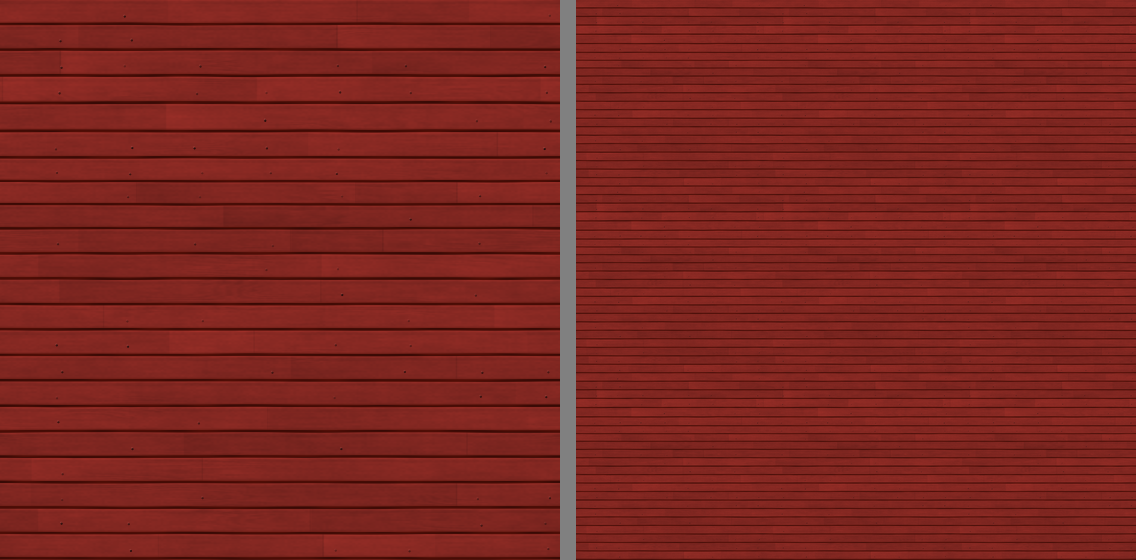
Left: one tile. Right: repeated 3 by 3.
A Shadertoy shader for this texture:

```glsl
// Red painted wooden siding: 22 horizontal boards with dark grooves, faint joints, grain and nails.

float hash(vec2 p) {
    return fract(sin(dot(p, vec2(127.1, 311.7))) * 43758.5453);
}

// Value noise over the unit square; whole-number cell counts make it wrap.
float noise(vec2 uv, vec2 cells) {
    vec2 p = uv * cells;
    vec2 i = floor(p), f = fract(p);
    f = f * f * (3.0 - 2.0 * f);
    vec2 a = mod(i, cells), b = mod(i + 1.0, cells);
    return mix(mix(hash(a), hash(vec2(b.x, a.y)), f.x),
               mix(hash(vec2(a.x, b.y)), hash(b), f.x), f.y);
}

// Tone steps at scattered butt joints, fading away to the right of each joint.
float jointTone(float x, float row, float pixel) {
    float tone = 0.0;
    for (float k = 0.0; k < 3.0; k++) {
        vec2 id = vec2(k + 3.0, row + 17.0);
        float start = (k + hash(id)) / 3.0;
        float along = fract(x - start);
        float strength = hash(id + 41.3) - 0.5;
        float edge = smoothstep(0.0, 2.0 * pixel, along);
        tone += strength * edge * exp(-along * 6.0) * (1.0 - smoothstep(0.7, 1.0, along));
        float gap = min(along, 1.0 - along);
        tone -= 0.35 * step(0.6, hash(id + 7.7)) * (1.0 - smoothstep(0.0005, 0.0005 + pixel, gap));
    }
    return tone;
}

void mainImage(out vec4 fragColor, in vec2 fragCoord) {
    vec2 uv = fragCoord / iResolution.xy;
    float pixel = 1.0 / iResolution.y;

    // Boards, a little wider in one stretch and with slightly wavering edges
    float bulge = pow(0.5 + 0.5 * cos(6.2831853 * (uv.y - 0.728)), 12.0);
    float y = (uv.y + 0.011 * bulge) * 22.0 - 0.06;
    y += 0.025 * (noise(uv, vec2(9.0, 22.0)) - 0.5);
    float row = mod(floor(y), 22.0);
    float v = fract(y);

    // Paint tone: broad blotches, joints, streaky grain and fine speckle
    float blotch = noise(uv, vec2(7.0, 33.0)) - 0.5;
    float smudge = noise(uv, vec2(38.0, 66.0)) - 0.5;
    float grain = noise(uv, vec2(22.0, 264.0)) - 0.5;
    float speckle = noise(uv, vec2(190.0, 310.0)) - 0.5;
    float tone = 0.035 * (hash(vec2(row, 5.0)) - 0.5) + 0.045 * blotch + 0.03 * smudge
               + 0.035 * grain + 0.03 * speckle + 0.11 * jointTone(uv.x, row, pixel);

    // Wavy growth rings showing through in a few patches
    float rings = sin(40.0 * noise(uv, vec2(6.0, 44.0)) + 5.0 * grain);
    tone += 0.014 * rings * smoothstep(0.55, 0.8, noise(uv, vec2(5.0, 22.0)));

    // Boards darken toward the lower edge and catch light on the upper lip
    tone += 0.03 * (v - 0.5);
    tone += 0.045 * smoothstep(0.84, 0.93, v) * (0.5 + noise(uv, vec2(60.0, 132.0)));
    tone -= 0.03 * (1.0 - smoothstep(0.03, 0.05 + 22.0 * pixel, abs(v - 0.83)));
    vec3 color = vec3(0.51, 0.153, 0.13) * (1.0 + 1.6 * tone);

    // Nail heads: small dark dots with a pale rim, on some of the columns
    float column = floor(uv.x * 8.0);
    vec2 nailId = vec2(column, row + 60.0);
    vec2 nailAt = vec2(0.78 + 0.12 * hash(nailId), 0.28 + 0.1 * hash(nailId + 3.1));
    vec2 toNail = (vec2(fract(uv.x * 8.0), v) - nailAt) / vec2(8.0, 22.0);
    float nailDist = length(toNail);
    float shown = step(0.5, hash(nailId + 9.2)) * (0.25 + 0.5 * hash(nailId + 5.4));
    color *= 1.0 - shown * (1.0 - smoothstep(0.0008, 0.0012 + pixel, nailDist));
    float rimDist = length(toNail + vec2(0.001, -0.002));
    color += 0.1 * shown * (1.0 - smoothstep(0.0005, 0.001 + pixel, rimDist));

    // Groove: soft shadow around a dark core
    float d = min(v, 1.0 - v);
    float soft = 11.0 * pixel;
    float shadow = 1.0 - smoothstep(0.02, 0.14, v < 0.5 ? v : d * 1.7);
    float core = 1.0 - smoothstep(0.045 - soft, 0.05 + soft, d);
    color = mix(color, vec3(0.40, 0.105, 0.07), 0.7 * shadow);
    color = mix(color, vec3(0.25, 0.04, 0.015) * (1.0 + 0.5 * grain), 0.92 * core);

    fragColor = vec4(color, 1.0);
}
```
